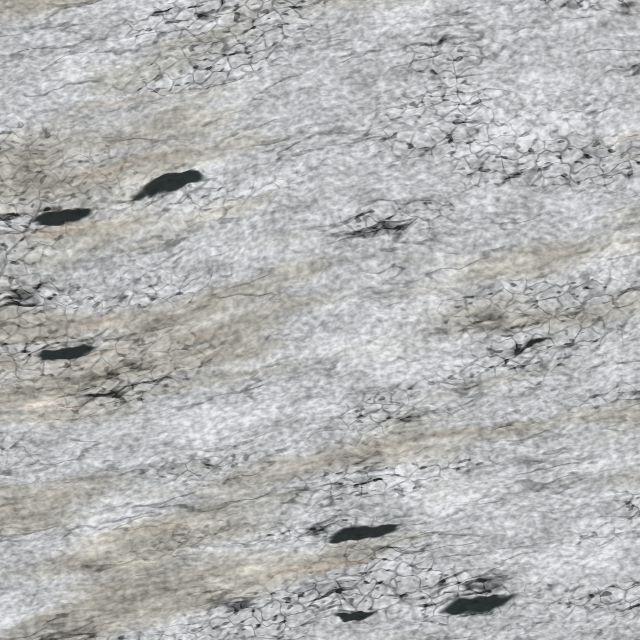
A WebGL 2 fragment shader for this texture:

```glsl
#version 300 es
precision highp float;
// Pale grey granite with slanted, flowing beds. Stretched gradient noise makes
// the beds and grain, noise contours the broken dark veins, a cell pattern the
// crystal outlines, and a sparse jittered grid the black mineral lenses.
uniform vec2 u_resolution;
out vec4 fragColor;

const float SLOPE = 0.2;
const vec3 COOL_TINT = vec3(0.99, 1.0, 1.012);
const vec3 SAND_TINT = vec3(1.02, 1.005, 0.95);
const vec3 RUST_TINT = vec3(1.07, 0.99, 0.91);
const vec3 BLACK_MINERAL = vec3(0.13, 0.15, 0.15);

// Two random values in 0..1 for an integer cell
vec2 hash2(vec2 cell) {
    uvec2 v = uvec2(ivec2(cell)) * 1664525u + 1013904223u;
    v.x += v.y * 1664525u;
    v.y += v.x * 1664525u;
    v ^= v >> 16u;
    v.x += v.y * 1664525u;
    v.y += v.x * 1664525u;
    v ^= v >> 16u;
    return vec2(v & 65535u) / 65535.0;
}

float cornerRamp(vec2 cell, vec2 offset) {
    float angle = 6.2832 * hash2(cell).x;
    return dot(vec2(cos(angle), sin(angle)), offset);
}

float gradientNoise(vec2 p) {
    vec2 i = floor(p), f = p - i;
    vec2 w = f * f * f * (f * (f * 6.0 - 15.0) + 10.0);
    vec2 e = vec2(1.0, 0.0);
    float low = mix(cornerRamp(i, f), cornerRamp(i + e, f - e), w.x);
    float high = mix(cornerRamp(i + e.yx, f - e.yx), cornerRamp(i + 1.0, f - 1.0), w.x);
    return mix(low, high, w.y);
}

float fbm(vec2 p, int octaves) {
    float sum = 0.0, amplitude = 1.0;
    for (int k = 0; k < octaves; k++) {
        sum += amplitude * gradientNoise(p);
        p = mat2(1.94, 0.3, -0.3, 1.94) * p + 17.3;
        amplitude *= 0.52;
    }
    return sum;
}

// Canvas position to coordinates along and across the bent beds
vec2 bedCoords(vec2 p) {
    float bend = 0.05 * gradientNoise(p * 1.8 + 3.7);
    float ripple = 0.007 * fbm(p * 13.0 + 8.1, 3);
    return vec2(p.x + SLOPE * p.y, p.y - SLOPE * p.x + bend + ripple);
}

// Thin line along the zero contour of the noise
float vein(vec2 p, float width) {
    return 1.0 - smoothstep(0.2 * width, width, abs(fbm(p, 4)));
}

// Gap between the two nearest cell points: zero on the outlines
float crystalGap(vec2 p) {
    vec2 i = floor(p);
    float nearest = 9.0, second = 9.0;
    for (int y = -1; y <= 1; y++)
    for (int x = -1; x <= 1; x++) {
        vec2 cell = i + vec2(x, y);
        float d = length(cell + hash2(cell) - p);
        second = min(second, max(nearest, d));
        nearest = min(nearest, d);
    }
    return second - nearest;
}

// Sparse ragged lenses, one at most in each grid cell
float lenses(vec2 p, vec2 spacing, float share) {
    vec2 i = floor(p / spacing);
    vec2 ragged = vec2(0.02, 0.007) * fbm(p * vec2(24.0, 55.0), 3);
    float cover = 0.0;
    for (int y = -1; y <= 1; y++)
    for (int x = -1; x <= 1; x++) {
        vec2 cell = i + vec2(x, y);
        vec2 pick = hash2(cell + 91.0);
        vec2 center = (cell + 0.2 + 0.6 * hash2(cell)) * spacing;
        vec2 radius = mix(vec2(0.03, 0.006), vec2(0.06, 0.012), pick.y);
        float d = length((p - center + ragged) / radius);
        cover = max(cover, step(pick.x, share) * (1.0 - smoothstep(0.75, 1.15, d)));
    }
    return cover;
}

void main() {
    vec2 p = gl_FragCoord.xy / min(u_resolution.x, u_resolution.y);
    vec2 q = bedCoords(p);

    // Broad beds: sandy bands, pale pockets and zones rich in dark mineral
    float sand = smoothstep(-0.05, 0.4, fbm(q * vec2(1.4, 7.5) + 5.3, 4));
    float pale = smoothstep(0.05, 0.5, fbm(q * vec2(4.0, 9.0) + 31.7, 4));
    float rich = smoothstep(-0.1, 0.4, fbm(q * vec2(2.5, 8.0) + 63.1, 3)) * (1.0 - 0.6 * sand);

    // Tone of the ground with mottling, streaks and grain
    float tone = 0.765 - 0.1 * sand + 0.08 * pale;
    tone += 0.12 * fbm(q * vec2(13.0, 34.0) + 12.9, 3);
    tone += 0.13 * sand * gradientNoise(q * vec2(11.0, 120.0) + 44.0);
    tone += mix(0.2, 0.13, sand) * fbm(q * vec2(85.0, 140.0), 2);

    // Crystal outlines and dark specks
    vec2 wobble = vec2(0.4) * fbm(q * 40.0 + 7.7, 2);
    float outline = 1.0 - smoothstep(0.02, 0.2, crystalGap(q * vec2(30.0, 52.0) + wobble));
    tone -= outline * (0.03 + 0.17 * rich);
    float speck = smoothstep(0.22, 0.5, fbm(q * vec2(48.0, 105.0) + 71.3, 2));
    tone -= speck * (0.06 + 0.28 * rich);

    // Broken veins, faint and strong
    float broken = smoothstep(-0.05, 0.3, fbm(q * vec2(6.0, 16.0) + 22.0, 3));
    tone -= 0.17 * vein(q * vec2(5.0, 21.0) + 9.4, 0.09) * (0.25 + 0.75 * broken);
    tone -= 0.42 * vein(q * vec2(3.2, 12.0) + 53.0, 0.075) * broken * (0.15 + 0.85 * rich);

    // Tints and black lenses
    float rust = sand * smoothstep(0.25, 0.6, fbm(q * vec2(3.0, 22.0) + 81.0, 3));
    vec3 tint = mix(mix(COOL_TINT, SAND_TINT, sand), RUST_TINT, 0.7 * rust);
    vec3 color = clamp(tone, 0.16, 0.93) * tint;
    color = mix(color, BLACK_MINERAL, 0.92 * lenses(q, vec2(0.34, 0.2), 0.28));
    fragColor = vec4(color, 1.0);
}
```
